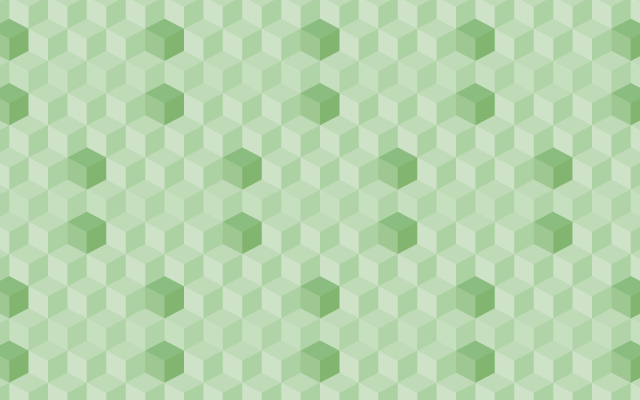
Give the GLSL for this pattern, as a Shadertoy shader.

```glsl
// Isometric tumbling-block tiling in pale greens, with sparse darker cubes.
// Each sample finds its hexagonal cell, then picks the top, left or right face;
// a small grid of samples per pixel smooths the edges.

// Sizes are fractions of the canvas height.
const float CUBE_WIDTH = 0.09714;
const float ROW_PITCH  = 0.08046;
const float RISE       = 0.0254;   // vertical rise of a slanted edge
const float FIRST_ROW  = 0.0973;   // depth of the row 0 cube centres
const int   SAMPLES    = 4;        // per axis

const vec3 PALE_TOP   = vec3(0.745, 0.855, 0.715);
const vec3 PALE_LEFT  = vec3(0.808, 0.887, 0.782);
const vec3 PALE_RIGHT = vec3(0.675, 0.818, 0.635);
const vec3 DARK_TOP   = vec3(0.55, 0.74, 0.50);
const vec3 DARK_LEFT  = vec3(0.62, 0.78, 0.57);
const vec3 DARK_RIGHT = vec3(0.51, 0.71, 0.44);
// Softer side faces for the rows between paired dark cubes.
const vec3 SOFT_LEFT  = vec3(0.776, 0.876, 0.750);
const vec3 SOFT_RIGHT = vec3(0.690, 0.827, 0.655);

// Cube column in x, horizontal offset from its centre in y.
vec2 columnAt(float x, float row) {
    float u = x / CUBE_WIDTH - 0.5 * mod(row, 2.0);
    float column = floor(u + 0.5);
    return vec2(column, u - column);
}

// Dark cubes: every fourth column, in row pairs that shift by two columns.
bool isDark(float column, float row) {
    float pairShift = 2.0 * floor(mod(row, 8.0) / 4.0);
    return mod(row, 2.0) < 0.5 && mod(column - pairShift, 4.0) < 0.5;
}

// p: x from the canvas centre, y downward from the centres of row 0.
vec3 cubeColor(vec2 p) {
    float row = floor((p.y + 2.0 * RISE) / ROW_PITCH);
    vec2 cell = columnAt(p.x, row);
    float y = p.y - row * ROW_PITCH;

    // Above the slanted roof, the point belongs to the row above.
    if (y < 2.0 * RISE * (abs(cell.y) - 1.0)) {
        row -= 1.0;
        y += ROW_PITCH;
        cell = columnAt(p.x, row);
    }

    bool dark = isDark(cell.x, row);
    bool soft = abs(mod(row, 4.0) - 1.0) < 0.5;
    if (y < -2.0 * RISE * abs(cell.y)) return dark ? DARK_TOP : PALE_TOP;
    if (cell.y < 0.0) return dark ? DARK_LEFT : (soft ? SOFT_LEFT : PALE_LEFT);
    return dark ? DARK_RIGHT : (soft ? SOFT_RIGHT : PALE_RIGHT);
}

void mainImage(out vec4 fragColor, in vec2 fragCoord) {
    vec3 color = vec3(0.0);
    for (int j = 0; j < SAMPLES; j++) {
        for (int i = 0; i < SAMPLES; i++) {
            vec2 jitter = (vec2(i, j) + 0.5) / float(SAMPLES) - 0.5;
            vec2 p = (fragCoord + jitter - vec2(0.5 * iResolution.x, 0.0)) / iResolution.y;
            color += cubeColor(vec2(p.x, 1.0 - FIRST_ROW - p.y));
        }
    }
    fragColor = vec4(color / float(SAMPLES * SAMPLES), 1.0);
}
```
